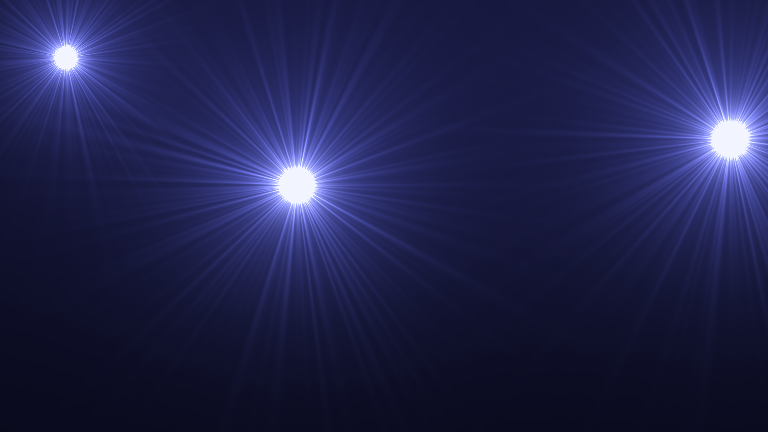
Give the GLSL for this background, as a WebGL 1 fragment shader.

```glsl
precision highp float;
uniform vec2 u_resolution;

const float TAU = 6.2831853;
const vec3 NIGHT_LOW = vec3(0.036, 0.039, 0.11);
const vec3 NIGHT_HIGH = vec3(0.08, 0.085, 0.225);
const vec3 GLOW_TINT = vec3(0.45, 0.49, 1.0);
const vec3 CORE_WHITE = vec3(0.95, 0.96, 1.0);

float hash(float cell, float seed) {
  return fract(sin(cell * 12.99 + seed * 78.23) * 4375.85);
}

// Angular cellular noise: one ray per cell, each with its own place and length
float rayLayer(float turn, float count, float dist, float seed) {
  float cell = floor(turn * count);
  float centre = mix(0.35, 0.65, hash(cell, seed));
  float strength = hash(cell, seed + 3.1);
  float reach = mix(0.6, 1.3, hash(cell, seed + 7.7));
  float offset = abs(fract(turn * count) - centre);
  float profile = 1.0 - smoothstep(0.0, 0.35, offset);
  return profile * strength * exp(-0.27 * dist / reach);
}

float rays(float turn, float dist, float seed) {
  float sum = 0.0;
  for (int i = 0; i < 3; i++) {
    float layer = float(i);
    sum += rayLayer(turn, 37.0 + 25.0 * layer, dist, seed + layer * 1.7);
  }
  return 0.36 * sum;
}

// Light of one star; distances are measured in core radii
vec3 star(vec2 p, vec2 centre, float radius, float seed) {
  vec2 d = p - centre + 0.00001;
  float dist = length(d) / radius;
  float turn = atan(d.y, d.x) / TAU + 0.5;
  float beams = rays(turn, dist, seed);
  float halo = 0.68 * exp(-0.25 * dist);
  float spiky = dist / (1.0 + 0.6 * beams);
  float core = 1.0 - smoothstep(0.6, 1.25, spiky);
  float bloom = 0.6 * exp(-1.4 * max(spiky - 0.9, 0.0));
  return GLOW_TINT * (halo + beams) + CORE_WHITE * (core + bloom);
}

// Dark sky, lighter towards the top and dimmer at the sides
vec3 sky(vec2 uv) {
  float side = abs(uv.x - 0.52) * 2.0;
  float light = smoothstep(-0.1, 0.85, uv.y) * (1.0 - 0.22 * side * side);
  return mix(NIGHT_LOW, NIGHT_HIGH, light);
}

void main() {
  vec2 uv = gl_FragCoord.xy / u_resolution;
  float aspect = u_resolution.x / u_resolution.y;
  vec2 p = vec2(uv.x * aspect, uv.y);

  vec3 color = sky(uv);
  color += star(p, vec2(0.086 * aspect, 0.866), 0.023, 1.3);
  color += star(p, vec2(0.387 * aspect, 0.571), 0.037, 5.9);
  color += star(p, vec2(0.951 * aspect, 0.678), 0.038, 9.4);

  gl_FragColor = vec4(min(color, CORE_WHITE), 1.0);
}
```
